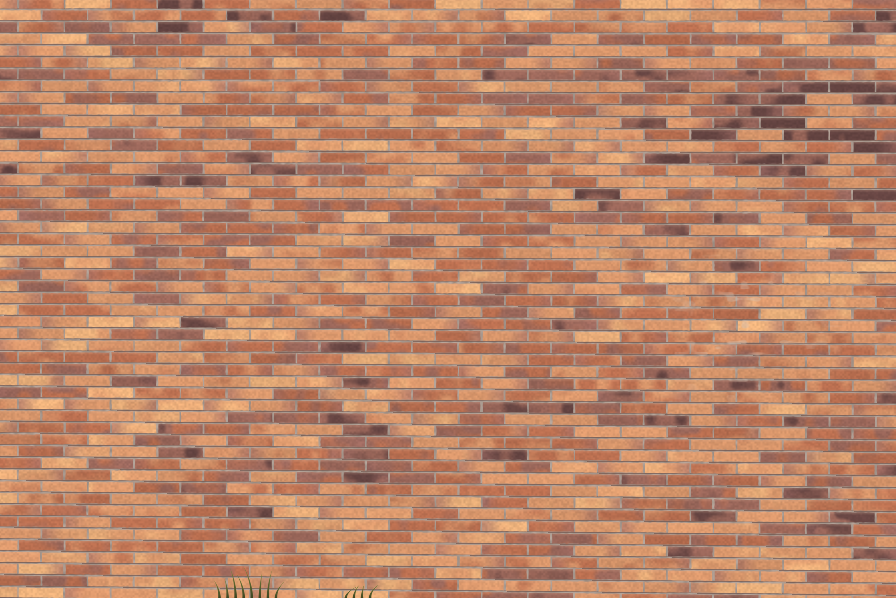
Reproduce this texture procedurally as a Shadertoy shader.

```glsl
float hash(vec2 p) {
    return fract(sin(dot(p, vec2(127.1, 311.7))) * 43758.5453);
}

float noise(vec2 p) {
    vec2 i = floor(p), f = fract(p);
    f = f * f * (3.0 - 2.0 * f);
    return mix(mix(hash(i), hash(i + vec2(1, 0)), f.x),
               mix(hash(i + vec2(0, 1)), hash(i + vec2(1, 1)), f.x), f.y);
}

float boxDistance(vec2 p, vec2 halfSize) {
    vec2 q = abs(p) - halfSize;
    return length(max(q, 0.0)) + min(max(q.x, q.y), 0.0);
}

// Fired clay, from light tan (0) to burnt brown (1)
vec3 clayColor(float burn) {
    vec3 c = mix(vec3(0.92, 0.69, 0.48), vec3(0.85, 0.59, 0.42), smoothstep(0.0, 0.25, burn));
    c = mix(c, vec3(0.72, 0.43, 0.31), smoothstep(0.42, 0.66, burn));
    c = mix(c, vec3(0.60, 0.40, 0.35), smoothstep(0.74, 0.88, burn));
    return mix(c, vec3(0.40, 0.27, 0.26), smoothstep(0.94, 1.06, burn));
}

void mainImage(out vec4 fragColor, in vec2 fragCoord) {
    vec2 uv = fragCoord / iResolution.xy;
    float aspect = iResolution.x / iResolution.y;
    float pixel = 1.0 / iResolution.y;
    vec2 pos = vec2(uv.x * aspect, uv.y);

    // Running bond, with courses sloping slightly toward the bottom
    vec2 count = vec2(19.33, 50.4);
    vec2 grid = uv * count + vec2(0.11, -24.6);
    grid.y += 0.8 * (uv.x - 0.5) * (1.0 - uv.y);
    float course = floor(grid.y);
    grid.x += 0.5 * mod(course, 2.0);
    vec2 id = floor(grid);
    vec2 cell = vec2(aspect, 1.0) / count;
    vec2 local = (fract(grid) - 0.5) * cell;

    // Slightly uneven brick outline
    vec2 shift = (vec2(hash(id + 3.1), hash(id + 8.7)) - 0.5) * vec2(0.0012, 0.0006);
    float rough = (noise(pos * 230.0) - 0.5) * 0.0007;
    float d = boxDistance(local - shift, cell * 0.5 - vec2(0.0016, 0.0017)) + rough;
    float brick = 1.0 - smoothstep(-0.5 * pixel, 0.5 * pixel, d);

    // Burn level: each brick, broad patches, and flame marks along its length
    float patches = noise(uv * vec2(5.0, 9.0) + 4.0) - 0.5;
    float corner = smoothstep(0.55, 1.0, uv.x) * smoothstep(0.35, 0.9, uv.y);
    float flame = noise(vec2(grid.x * 3.0 + 17.0 * hash(id), course * 5.3 + local.y * 40.0)) - 0.5;
    float burn = 0.04 + 0.9 * hash(id + 0.5) + 0.3 * patches + 0.16 * corner + 0.32 * flame;
    vec3 clay = clayColor(burn);

    // Mauve bloom on some brick ends, then fine grain and a lit upper edge
    float side = hash(id + 21.0) < 0.5 ? -1.0 : 1.0;
    float bloom = smoothstep(0.0, 0.5, side * local.x / cell.x) * step(0.62, hash(id + 5.0));
    clay = mix(clay, vec3(0.62, 0.42, 0.39), 0.6 * bloom);
    clay *= 0.96 + 0.08 * hash(id + 13.0) + 0.12 * (noise(pos * 300.0) - 0.5);
    float litEdge = smoothstep(0.15, 0.42, local.y / cell.y);
    clay = mix(clay, vec3(0.87, 0.70, 0.60), 0.22 * litEdge);

    // Grey mortar, shaded beneath each brick
    vec3 mortar = vec3(0.66, 0.60, 0.56) * (0.9 + 0.2 * noise(pos * 150.0));
    float shade = smoothstep(-0.38, -0.46, local.y / cell.y);
    mortar = mix(mortar, vec3(0.42, 0.31, 0.28), 0.65 * shade);
    vec3 color = mix(mortar, clay, brick);

    // Pale scuffs on the right
    vec2 scuffArea = (uv - vec2(0.83, 0.45)) / vec2(0.08, 0.11);
    float scuff = smoothstep(0.78, 0.9, noise(pos * vec2(45.0, 110.0)));
    color = mix(color, vec3(0.84, 0.75, 0.68), 0.5 * scuff * exp(-dot(scuffArea, scuffArea)));

    // Two small tufts of grass at the base
    for (int i = 0; i < 12; i++) {
        float k = float(i);
        float tuft = step(8.0, k);
        float root = aspect * mix(0.245 + 0.009 * k, 0.386 + 0.009 * (k - 8.0), tuft);
        float height = mix(0.052, 0.033, tuft) * (0.5 + 0.5 * hash(vec2(k, 2.0)));
        float rise = clamp(pos.y / height, 0.0, 1.0);
        float bend = (hash(vec2(k, 7.0)) - 0.5) * 0.045 * rise * rise;
        float width = 0.0022 * (1.0 - rise);
        float blade = 1.0 - smoothstep(width - 0.5 * pixel, width + 0.5 * pixel, abs(pos.x - root - bend));
        blade *= 1.0 - smoothstep(height - pixel, height, pos.y);
        color = mix(color, mix(vec3(0.24, 0.27, 0.13), vec3(0.48, 0.52, 0.25), rise), blade);
    }

    fragColor = vec4(color, 1.0);
}
```
